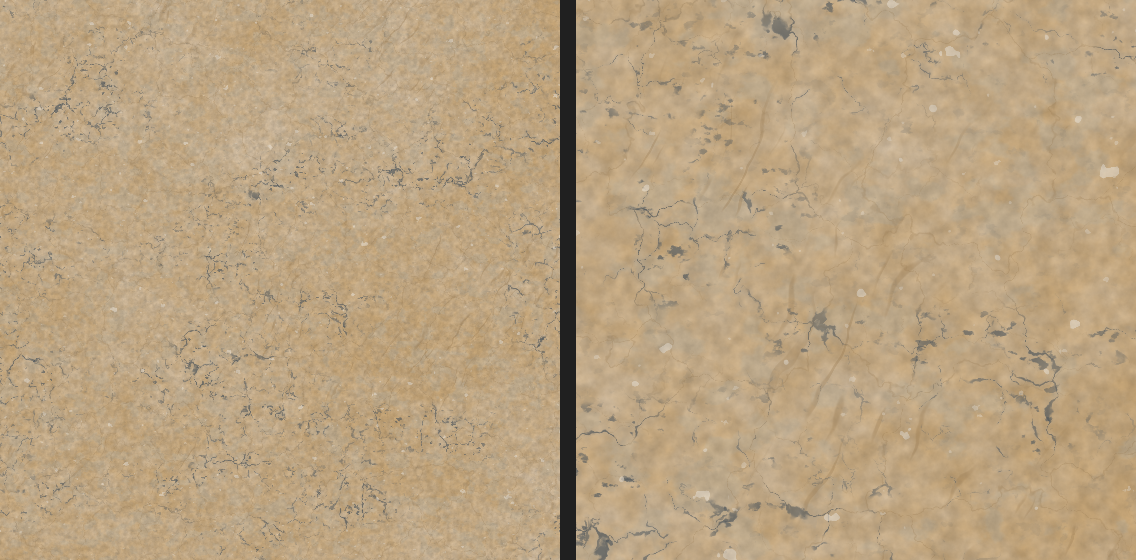
Left, the full canvas; right, a detail of the centre.
This texture is drawn by a Shadertoy shader. Its source:

```glsl
// Weathered ochre plaster: soft tan clouds, crisp fine mottling and relief,
// thin jagged slate cracks from warped Voronoi borders, tiny dark flecks,
// faint diagonal scratches and scattered pale chips.

const vec3 OCHRE = vec3(0.738, 0.622, 0.457);
const vec3 PALE = vec3(0.775, 0.695, 0.585);
const vec3 DUST = vec3(0.715, 0.660, 0.565);
const vec3 BROWN = vec3(0.57, 0.45, 0.29);
const vec3 SLATE = vec3(0.31, 0.34, 0.36);
const vec3 HAZE = vec3(0.61, 0.59, 0.55);
const vec3 CHIP = vec3(0.85, 0.81, 0.75);

vec2 hash2(vec2 p) {
    vec3 q = fract(p.xyx * vec3(0.1031, 0.1030, 0.0973));
    q += dot(q, q.yzx + 33.33);
    return fract((q.xx + q.yz) * q.zy);
}

float noise(vec2 p) {
    vec2 i = floor(p), f = fract(p);
    vec2 u = f * f * (3.0 - 2.0 * f);
    float low = mix(hash2(i).x, hash2(i + vec2(1, 0)).x, u.x);
    float high = mix(hash2(i + vec2(0, 1)).x, hash2(i + vec2(1, 1)).x, u.x);
    return mix(low, high, u.y);
}

float fbm(vec2 p) {
    float sum = 0.0, amp = 0.5;
    for (int i = 0; i < 5; i++) {
        sum += amp * noise(p);
        p = mat2(1.6, 1.2, -1.2, 1.6) * p + 17.3;
        amp *= 0.5;
    }
    return sum / 0.97;
}

vec2 warp(vec2 p, float scale, float amount) {
    return p + amount * (vec2(fbm(p * scale), fbm(p * scale + 41.7)) - 0.5);
}

// Distance to the nearest Voronoi border, in canvas units
float borderDistance(vec2 p, float scale) {
    p *= scale;
    vec2 cell = floor(p), near = vec2(9.0), next = vec2(9.0);
    for (int y = -1; y <= 1; y++)
    for (int x = -1; x <= 1; x++) {
        vec2 c = cell + vec2(x, y);
        vec2 r = c + hash2(c) - p;
        if (dot(r, r) < dot(near, near)) { next = near; near = r; }
        else if (dot(r, r) < dot(next, next)) next = r;
    }
    float gap = dot(next, next) - dot(near, near);
    return gap / (2.0 * max(length(next - near), 0.001) * scale);
}

float stroke(float d, float halfWidth, float px) {
    return 1.0 - smoothstep(max(halfWidth - px, 0.0), halfWidth + px, d);
}

// Irregular chips, at most one per grid cell
float chips(vec2 p, float scale, float density, float px) {
    vec2 q = p * scale, cell = floor(q);
    float cover = 0.0;
    for (int y = -1; y <= 1; y++)
    for (int x = -1; x <= 1; x++) {
        vec2 c = cell + vec2(x, y);
        vec2 pick = hash2(c + 71.0);
        vec2 r = (q - c - hash2(c + 13.0)) * vec2(1.0, 0.8 + 0.7 * pick.y);
        float radius = mix(0.05, 0.20, pick.y * pick.y);
        float d = length(r) - radius * (0.2 + 1.3 * noise(q * 10.0));
        float shape = 1.0 - smoothstep(-px * scale * 0.5, px * scale * 0.5, d);
        cover = max(cover, shape * step(pick.x, density));
    }
    return cover;
}

void mainImage(out vec4 fragColor, in vec2 fragCoord) {
    float px = 1.0 / iResolution.y;
    vec2 p = fragCoord * px;

    // Soft clouds, mottled at two finer scales, with grey dusting
    float clouds = fbm(p * vec2(4.0, 5.0) + 3.1) - 0.5;
    float mottle = fbm(p * vec2(30.0, 36.0) + 8.4) - 0.5;
    float speckle = fbm(p * vec2(85.0, 100.0) + 27.0) - 0.5;
    float tone = 0.46 + 1.05 * clouds + 0.85 * mottle + 1.0 * speckle;
    vec3 color = mix(OCHRE, PALE, clamp(tone, -0.1, 1.1));
    float dust = smoothstep(0.54, 0.68, fbm(p * vec2(50.0, 65.0) + 52.0));
    color = mix(color, DUST, 0.5 * dust);

    // Grain and shallow relief lit from the upper left
    float grain = fbm(p * 170.0) - 0.5;
    vec2 light = vec2(-0.002, 0.002);
    float relief = fbm(p * 70.0 + 9.0) - fbm((p + light) * 70.0 + 9.0);
    color *= 1.0 + 0.20 * grain + 0.12 * relief;

    // Hair-thin diagonal scratches
    vec2 along = mat2(0.88, 0.47, -0.47, 0.88) * warp(p, 9.0, 0.06);
    float scratch = smoothstep(0.80, 0.95, noise(along * vec2(260.0, 22.0)));
    color = mix(color, BROWN, 0.28 * scratch * smoothstep(0.5, 0.65, fbm(p * 6.0 + 23.0)));

    // Cracks: zones spread sideways, broken into short jagged runs
    float zone = smoothstep(0.42, 0.64, fbm(p * vec2(5.0, 9.0) + 31.0));
    float runs = smoothstep(0.49, 0.60, fbm(p * vec2(26.0, 34.0) + 64.0));
    float shards = smoothstep(0.51, 0.61, fbm(p * vec2(48.0, 66.0) + 5.0));
    vec2 jagged = warp(p, 95.0, 0.012);
    float wide = borderDistance(warp(jagged, 18.0, 0.07), 11.0);
    float fine = borderDistance(warp(jagged + 7.0, 40.0, 0.035), 32.0);
    float width = 0.0013 * smoothstep(0.45, 0.95, noise(p * 75.0));
    float faint = max(stroke(wide, 0.0002, px), 0.6 * stroke(fine, 0.0002, px) * runs);
    color = mix(color, BROWN, 0.22 * faint);
    float halo = max(stroke(wide, 0.003, 0.003) * runs, stroke(fine, 0.002, 0.002) * shards);
    color = mix(color, HAZE, 0.22 * halo * zone);
    float crack = max(stroke(wide, width, 0.8 * px) * runs,
                      0.8 * stroke(fine, width, 0.8 * px) * shards);
    color = mix(color, SLATE, 0.68 * crack * zone);

    // Tiny dark flecks gathered around the cracks
    float fleck = smoothstep(0.67, 0.76, fbm(p * vec2(130.0, 175.0) + 19.0));
    color = mix(color, SLATE, 0.65 * fleck * (0.12 + 0.88 * zone * runs));

    // Pale chips, large and small
    float chip = max(chips(p, 34.0, 0.11, px), 0.7 * chips(p + 3.0, 75.0, 0.12, px));
    color = mix(color, CHIP * (1.0 + 0.15 * grain), 0.65 * chip);

    fragColor = vec4(color, 1.0);
}
```
